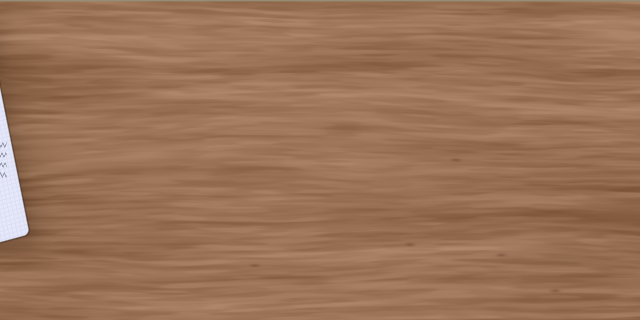
Reproduce this texture procedurally as a Shadertoy shader.

```glsl
const vec3 WOOD_DARK = vec3(0.495, 0.337, 0.225);
const vec3 WOOD_LIGHT = vec3(0.710, 0.550, 0.440);
const vec3 KNOT_COLOR = vec3(0.40, 0.25, 0.17);
const vec3 PAPER_COLOR = vec3(0.90, 0.91, 0.98);
const vec3 GRID_COLOR = vec3(0.82, 0.84, 0.93);
const vec3 INK_COLOR = vec3(0.42, 0.43, 0.50);
const vec3 RIM_COLOR = vec3(0.58, 0.56, 0.46);

// Grain cells per canvas height, along and across the fibres
const vec2 BAND_SCALE = vec2(0.8, 9.0);
const vec2 STREAK_SCALE = vec2(1.8, 30.0);
const vec2 FIBRE_SCALE = vec2(3.5, 75.0);
const vec2 PORE_SCALE = vec2(11.0, 125.0);
const float BAND_GAIN = 0.38;
const float STREAK_GAIN = 0.36;
const float FIBRE_GAIN = 0.38;
const float PORE_GAIN = 0.26;
const float RING_GAIN = 0.09;
const float RING_COUNT = 48.0;

const vec2 PAPER_SIDE = vec2(0.980, 0.197);
const vec2 PAPER_FOOT = vec2(0.260, -0.965);
const vec2 PAPER_REACH = vec2(0.1433, -0.2345);
const float PAPER_CORNER = 0.018;
const float GRID_COUNT = 75.0;
const float SHADOW_WIDTH = 0.045;
const float RIM_HEIGHT = 0.004;
const int KNOT_COUNT = 5;

vec2 hash2(vec2 p) {
    vec3 q = fract(p.xyx * vec3(0.1031, 0.1030, 0.0973));
    q += dot(q, q.yzx + 33.33);
    return fract((q.xx + q.yz) * q.zy);
}

// Soft cellular noise: cell tones blended by distance to their seeds
float cellNoise(vec2 p) {
    vec2 cell = floor(p);
    float tone = 0.0, total = 0.0;
    for (int y = -1; y <= 1; y++) {
        for (int x = -1; x <= 1; x++) {
            vec2 id = cell + vec2(x, y);
            vec2 offset = id + hash2(id) - p;
            float weight = exp(-6.0 * dot(offset, offset));
            tone += weight * hash2(id + 71.7).x;
            total += weight;
        }
    }
    return tone / total - 0.5;
}

// Slow layered sines that bend the fibres
float bend(vec2 p) {
    return 0.014 * sin(1.9 * p.x + 4.0 * p.y + 0.6)
         + 0.006 * sin(4.3 * p.x - 9.0 * p.y)
         + 0.002 * sin(11.0 * p.x + 17.0 * p.y);
}

float woodTone(vec2 p) {
    vec2 g = vec2(p.x, p.y + bend(p)) + 5.0;
    float band = cellNoise(g * BAND_SCALE);
    float tone = 0.5 + BAND_GAIN * band;
    tone += STREAK_GAIN * cellNoise(g * STREAK_SCALE + 13.0);
    tone += FIBRE_GAIN * cellNoise(g * FIBRE_SCALE + 37.0);
    tone += PORE_GAIN * cellNoise(g * PORE_SCALE + 59.0);

    // Thin growth rings that fade in and out
    float ring = 0.5 + 0.5 * sin(6.2832 * RING_COUNT * g.y + 9.0 * band);
    float ringMask = smoothstep(-0.1, 0.3, cellNoise(g * vec2(1.3, 6.0) + 83.0));
    return tone - RING_GAIN * ringMask * (pow(ring, 3.0) - 0.2);
}

float knots(vec2 p) {
    float amount = 0.0;
    for (int i = 0; i < KNOT_COUNT; i++) {
        vec2 center = hash2(vec2(i, 4.0) * 7.3 + 2.0) * vec2(1.7, 0.9) + vec2(0.25, 0.05);
        vec2 d = (p - center) / vec2(0.014, 0.005);
        amount += exp(-dot(d, d));
    }
    return min(amount, 1.0);
}

float paperDistance(vec2 p) {
    vec2 edge = vec2(dot(p, PAPER_SIDE), dot(p, PAPER_FOOT)) - PAPER_REACH + PAPER_CORNER;
    return min(max(edge.x, edge.y), 0.0) + length(max(edge, 0.0)) - PAPER_CORNER;
}

vec3 paperSurface(vec2 p) {
    vec2 q = vec2(dot(p, PAPER_SIDE), dot(p, PAPER_FOOT));
    vec2 lines = smoothstep(0.30, 0.48, abs(fract(q * GRID_COUNT) - 0.5));
    vec3 color = mix(PAPER_COLOR, GRID_COLOR, 0.5 * max(lines.x, lines.y));

    // Abstract pen strokes in short rows
    float row = (fract(p.y * 32.0) - 0.5) - 0.16 * sin(p.x * 520.0 + 5.0 * floor(p.y * 32.0));
    float stroke = 1.0 - smoothstep(0.05, 0.18, abs(row));
    float area = step(0.44, p.y) * step(p.y, 0.56) * (1.0 - smoothstep(0.018, 0.024, p.x));
    return mix(color, INK_COLOR, 0.6 * stroke * area);
}

void mainImage(out vec4 fragColor, in vec2 fragCoord) {
    float pixel = 1.0 / iResolution.y;
    vec2 p = fragCoord * pixel;

    // Wood with uneven room light
    float light = 0.10 * smoothstep(0.0, 0.7, p.x) - 0.07
                + 0.05 * sin(2.6 * p.x + 1.5 * p.y - 1.2);
    vec3 color = mix(WOOD_DARK, WOOD_LIGHT, clamp(woodTone(p) + light, -0.15, 1.2));
    color = mix(color, KNOT_COLOR, 0.45 * knots(p));

    // Paper, its shadow and its thin dark edge
    float d = paperDistance(p);
    float shadow = 0.20 * exp(-max(d, 0.0) / SHADOW_WIDTH);
    color *= 1.0 - shadow * vec3(0.9, 1.0, 1.2);
    color *= 1.0 - 0.35 * (1.0 - smoothstep(0.0, 0.007, abs(d)));
    color = mix(color, paperSurface(p), 1.0 - smoothstep(-pixel, pixel, d));

    // Pale rim along the far edge
    float rim = smoothstep(-pixel, pixel, p.y - 1.0 + RIM_HEIGHT);
    fragColor = vec4(mix(color, RIM_COLOR, rim), 1.0);
}
```
